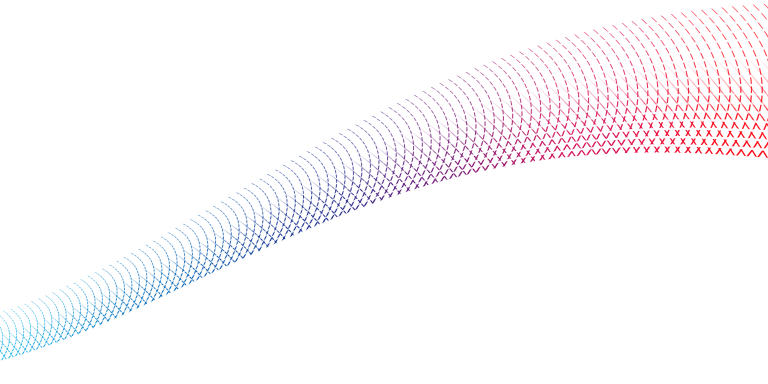
A Shadertoy shader for this background:

```glsl
// A rising ribbon woven from two families of fine dashed curves on white.
// Two quartics bound the ribbon; each family is a repeat of x shifted by a
// function of depth v, and the ink runs from cyan through navy to red.

#define ARC_DENSITY   56.0    // curves per unit of x at the left end
#define ARC_SPREAD     5.0    // how quickly the spacing widens to the right
#define DASH_COUNT    17.0    // dashes from the top edge to the bottom edge
#define DASH_FILL      0.72   // inked part of each dash period
#define THIN_STROKE    0.0008 // half width at the top edge
#define THICK_STROKE   0.0018 // half width at the bottom edge
#define CROSS_START    0.28   // depth at which the crossing curves appear

const vec3 CYAN    = vec3(0.10, 0.70, 0.91);
const vec3 BLUE    = vec3(0.04, 0.43, 0.74);
const vec3 NAVY    = vec3(0.13, 0.20, 0.57);
const vec3 PURPLE  = vec3(0.46, 0.13, 0.50);
const vec3 CRIMSON = vec3(0.84, 0.08, 0.36);
const vec3 RED     = vec3(1.00, 0.03, 0.08);

float topEdge(float x) {
    return 0.1875 + x * (0.3186 + x * (0.5032 + x * (-0.3564 + x * 0.0630)));
}

float bottomEdge(float x) {
    return 0.0600 + x * (0.2630 + x * (0.4507 + x * (-0.3640 + x * 0.0693)));
}

vec3 inkColor(float x) {
    vec3 ink = mix(CYAN, BLUE, smoothstep(0.0, 0.42, x));
    ink = mix(ink, NAVY, smoothstep(0.38, 0.85, x));
    ink = mix(ink, PURPLE, smoothstep(0.82, 1.15, x));
    ink = mix(ink, CRIMSON, smoothstep(1.10, 1.52, x));
    return mix(ink, RED, smoothstep(1.50, 1.95, x));
}

// Pixel coverage of the repeated curves whose starting point is x0
float curves(float x0, float halfWidth) {
    float phase = x0 * (ARC_DENSITY - ARC_SPREAD * x0);
    float slope = max(length(vec2(dFdx(phase), dFdy(phase))), 1e-4);
    float dist = (fract(phase) - 0.5) / slope;
    float h = halfWidth * iResolution.y;
    return clamp(dist + h + 0.5, 0.0, 1.0) - clamp(dist - h + 0.5, 0.0, 1.0);
}

float dashes(float v) {
    float q = v * DASH_COUNT;
    float inside = 0.5 * DASH_FILL - abs(fract(q) - 0.5);
    return clamp(inside / max(fwidth(q), 1e-4) + 0.5, 0.0, 1.0);
}

void mainImage(out vec4 fragColor, in vec2 fragCoord) {
    vec2 p = fragCoord / iResolution.xy * vec2(2.0, 1.0);

    // Ribbon coordinates: v is 0 on the top edge and 1 on the bottom edge
    float top = topEdge(p.x);
    float width = top - bottomEdge(p.x);
    float v = (top - p.y) / width;
    float soft = max(fwidth(v), 1e-4);
    float ribbon = clamp(v / soft + 0.5, 0.0, 1.0)
                 * clamp((1.0 - v) / soft + 0.5, 0.0, 1.0);
    float depth = clamp(v, 0.0, 1.0);

    // Bowed arcs turn back near the bottom; crossing curves keep going right
    float arcStart = p.x - width * v * (0.95 - 0.85 * v);
    float crossStart = p.x - width * v * (0.95 - 0.20 * v);
    float stroke = mix(THIN_STROKE, THICK_STROKE, depth)
                 * mix(0.8, 1.15, p.x * 0.5);
    float dash = dashes(v);
    float arcs = curves(arcStart, stroke) * dash * mix(0.72, 1.0, depth);
    float crossing = curves(crossStart, stroke * 0.85)
                   * mix(1.0, dash, smoothstep(0.4, 0.85, depth))
                   * smoothstep(CROSS_START, 0.85, depth);

    // Ink over white
    float coverage = ribbon * (1.0 - (1.0 - arcs) * (1.0 - crossing));
    fragColor = vec4(mix(vec3(1.0), inkColor(p.x), coverage), 1.0);
}
```
